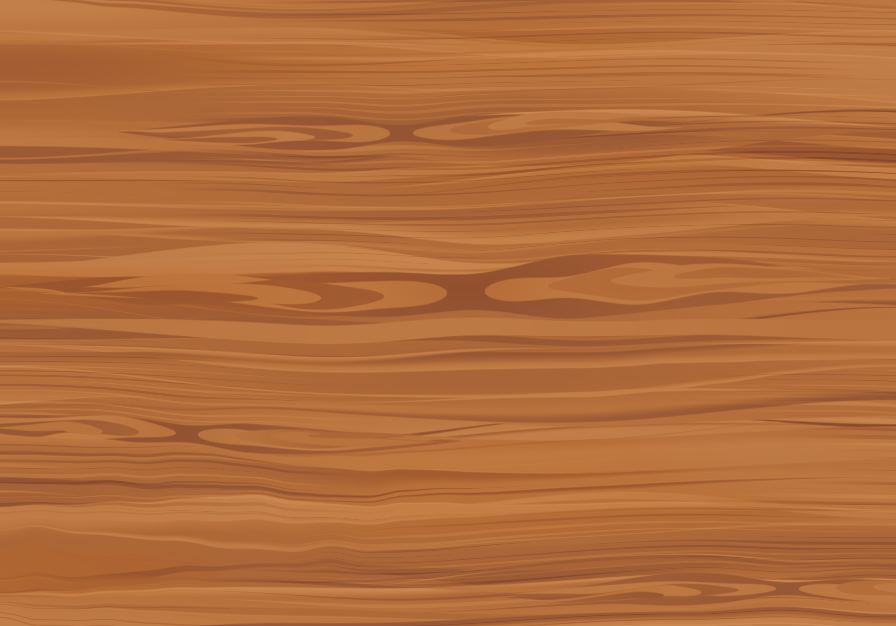
Write a Shadertoy shader that draws this texture.

```glsl
// Flat illustrated wood: long tapering ribbons laid over a soft base tone,
// fine grain lines in patches, and pairs of nested teardrop knots.
// All parts write one tone value, which a five-colour ramp turns into colour.

const vec3 WOOD[5] = vec3[5](
    vec3(0.58, 0.33, 0.20), vec3(0.63, 0.37, 0.21), vec3(0.68, 0.41, 0.22),
    vec3(0.73, 0.46, 0.25), vec3(0.76, 0.50, 0.29));
const vec3 BEYOND_RAMP = vec3(0.22, 0.20, 0.12);
const vec3 WARM_TINT = vec3(0.000, -0.018, -0.026);
const float BASE_TONE = 0.64;
const float DARK_TONE = -0.02;
const int RIBBONS = 88;
const float RIBBON_MIN = 0.006;
const float RIBBON_MAX = 0.046;
const float RIM_WIDTH = 0.0022;
const float GRAIN_ROWS = 95.0;
const float GRAIN_DEPTH = 0.36;
const int KNOT_PAIRS = 4;
const float KNOT_LENGTH = 0.72;
const float KNOT_HALF = 0.034;

float hash1(float n) {
    n = fract(n * 0.1031);
    n *= n + 33.33;
    return fract(n * (n + n));
}

float hash2(vec2 p) {
    vec3 q = fract(vec3(p.xyx) * 0.1031);
    q += dot(q, q.yzx + 33.33);
    return fract((q.x + q.y) * q.z);
}

float noise1(float x) {
    float i = floor(x), f = fract(x);
    return mix(hash1(i), hash1(i + 1.0), f * f * (3.0 - 2.0 * f));
}

float noise2(vec2 p) {
    vec2 i = floor(p), f = fract(p);
    f = f * f * (3.0 - 2.0 * f);
    return mix(mix(hash2(i), hash2(i + vec2(1, 0)), f.x),
               mix(hash2(i + vec2(0, 1)), hash2(i + vec2(1, 1)), f.x), f.y);
}

// Centre of the gap of a knot pair in xy, size in z
vec3 knotPair(int k, float aspect) {
    float n = float(k);
    float x = k == 0 ? 0.52 : 0.15 + 0.75 * hash1(n * 17.0 + 5.0);
    return vec3(x * aspect, fract(0.54 + 0.255 * n), k == 0 ? 1.0 : 0.58 + 0.25 * hash1(n + 41.0));
}

// Signed height inside a shape with a round head at x = 0 and a long tail
float teardrop(vec2 q, float len, float halfHeight, float seed) {
    float s = clamp(q.x / len, 0.0, 1.0);
    float h = 2.1 * halfHeight * sqrt(s) * pow(1.0 - s, 1.15) * (0.65 + 0.7 * noise1(q.x * 8.0 + seed));
    float sway = 0.018 * (noise1(q.x * 5.0 + seed + 9.0) - 0.5) * smoothstep(0.0, 0.3, s);
    return s > 0.0 && s < 1.0 ? h - abs(q.y + sway) : -1.0;
}

float paintRibbons(float tone, vec2 p, float px) {
    for (int i = 0; i < RIBBONS; i++) {
        float seed = float(i) * 37.0 + 11.0;
        float pick = hash1(seed), size = hash1(seed + 1.0);
        float centre = fract(float(i) * 0.618034 + 0.05 * pick) * 1.1 - 0.05;
        float d = p.y - centre - 0.045 * (noise1(p.x * 2.1 + seed) - 0.5);
        float h = mix(RIBBON_MIN, RIBBON_MAX, size * size) * (noise1(p.x * 1.7 + seed + 7.3) - 0.27);
        float side = hash1(seed + 2.0) < 0.5 ? -1.0 : 1.0;
        float fade = smoothstep(-1.0, 0.7, side * d / max(h, px));
        float cover = smoothstep(-px, px, h - abs(d)) * mix(1.0, fade, step(0.5, hash1(seed + 3.0)));
        float ink = pick < 0.3 ? -0.02 + 0.3 * size : 0.45 + 0.55 * hash1(seed + 4.0);
        ink += 0.4 * (noise1(p.x * 1.3 + seed + 3.1) - 0.5);
        tone = mix(tone, ink, cover);
        // Thin bright rim along the crisp edge
        float rim = smoothstep(px, -px, abs(h - side * d) - 0.5 * RIM_WIDTH) * smoothstep(0.0, 0.004, h);
        tone += 0.24 * rim * step(0.6, hash1(seed + 5.0));
    }
    return tone;
}

float paintGrain(float tone, vec2 p, float px) {
    float v = p.y * GRAIN_ROWS + 1.8 * noise2(p * vec2(3.0, 14.0));
    float row = floor(v);
    float patchMask = smoothstep(0.36, 0.56, noise2(p * vec2(1.1, 8.0) + 31.0));
    float h = 0.38 * (noise1(p.x * 2.2 + row * 13.7) - 0.2);
    float soft = px * GRAIN_ROWS * 0.6;
    float line = smoothstep(-soft, soft, h - abs(fract(v) - 0.5)) * step(0.0, h);
    float sheen = hash1(row + 200.0) < 0.3 ? -0.7 : 1.0;
    return tone - GRAIN_DEPTH * sheen * line * patchMask;
}

float paintKnots(float tone, vec2 p, float aspect, float px) {
    for (int k = 0; k < KNOT_PAIRS; k++) {
        vec3 pair = knotPair(k, aspect);
        vec2 q = p - pair.xy;
        float len = KNOT_LENGTH * pair.z, high = KNOT_HALF * pair.z;
        float seed = float(k) * 23.0;
        // Dark lens behind both heads, pinched at the gap
        float reach = max(1.0 - pow(abs(q.x) / (len * 1.05), 2.0), 0.0);
        float pinch = 0.6 + 0.4 * smoothstep(0.0, 0.25, abs(q.x) / len);
        float lens = high * (0.8 + 0.8 * noise1(q.x * 5.0 + seed + 60.0)) * reach * pinch;
        float shade = DARK_TONE + 0.3 * noise1(q.x * 3.0 + seed);
        tone = mix(tone, shade, smoothstep(-px, px, lens - abs(q.y)) * step(0.001, reach));
        // Nested rings, mirrored to left and right
        float side = q.x < 0.0 ? -1.0 : 1.0;
        for (int r = 0; r < 4; r++) {
            float n = float(r);
            vec2 ring = vec2(abs(q.x) - 0.03 * pair.z - len * 0.14 * n, q.y - 0.003 * n * side);
            float inside = teardrop(ring, len * (1.0 - 0.19 * n), high * (1.0 - 0.23 * n), seed + 5.0 * side + 3.0 * n);
            float ink = r % 2 == 0 ? 0.8 : (side > 0.0 ? 0.55 : 0.2);
            ink += 0.25 * (noise1(ring.x * 6.0 + seed + n) - 0.5);
            tone = mix(tone, ink, smoothstep(-px, px, inside));
        }
    }
    return tone;
}

void mainImage(out vec4 fragColor, in vec2 fragCoord) {
    float px = 1.0 / iResolution.y, aspect = iResolution.x * px;
    vec2 p = fragCoord * px;
    // Gentle flow, with small ripples in a few places
    p.y += 0.035 * (noise2(p * vec2(1.7, 3.0) + 4.0) - 0.5);
    float rippled = smoothstep(0.6, 0.8, noise2(p * vec2(2.0, 5.0) + 70.0));
    vec2 flow = p;
    flow.y += 0.014 * rippled * (noise2(p * vec2(17.0, 9.0)) - 0.5);
    // Grain parts around the knots
    for (int k = 0; k < KNOT_PAIRS; k++) {
        vec3 pair = knotPair(k, aspect);
        vec2 q = (p - pair.xy) / (pair.z * vec2(0.55, 0.075));
        float body = smoothstep(0.0, 0.5, abs(q.x)) * exp(-dot(q, q));
        flow.y -= (p.y - pair.y) * 0.55 * body;
    }
    float tone = BASE_TONE + 0.75 * (noise2(flow * vec2(1.3, 10.0) + 12.0) - 0.5);
    tone = paintRibbons(tone, flow, px);
    tone = paintGrain(tone, flow, px);
    tone = paintKnots(tone, p, aspect, px);
    tone = clamp(tone, -0.2, 1.15);

    vec3 colour = WOOD[0];
    for (int i = 1; i < 5; i++) colour = mix(colour, WOOD[i], clamp(tone * 4.0 - float(i - 1), 0.0, 1.0));
    colour += BEYOND_RAMP * (tone - clamp(tone, 0.0, 1.0));
    colour += WARM_TINT * smoothstep(0.55, 0.85, noise2(flow * vec2(1.2, 11.0) + 90.0));
    fragColor = vec4(colour, 1.0);
}
```
